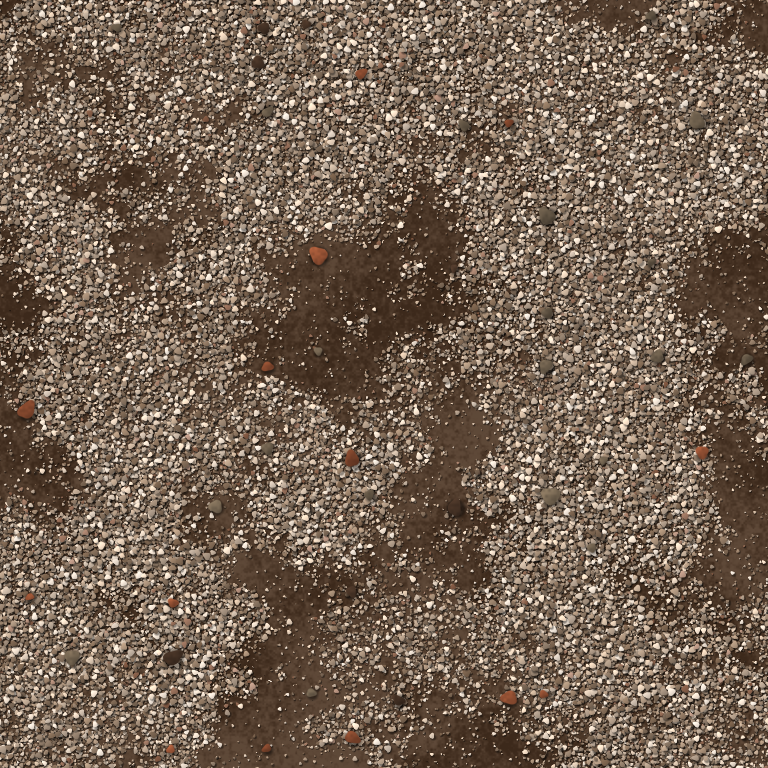
Give the GLSL for this texture, as a WebGL 2 fragment shader.

```glsl
#version 300 es
precision highp float;
// Coarse pale grit scattered in ragged drifts over dark brown soil.
// Fractal noise sets the grit density; four jittered grids of small lumpy
// grains are stacked from fine to coarse, then a few larger pebbles are added.

uniform vec2 u_resolution;
out vec4 fragColor;

const float TAU = 6.2831853;

const int   GRAIN_LAYERS = 4;
const float FINEST_CELLS = 240.0;   // grid cells across the canvas
const float LAYER_RATIO  = 0.77;    // grid coarsening per layer
const vec2  GRAIN_RADIUS = vec2(0.30, 0.55);  // in cells
const float GRAIN_SOFTNESS = 0.0008;
const float GRAIN_SHADOW = 0.42;
const vec2  SHADOW_SHIFT = vec2(0.16, -0.22); // in cells

const float DRIFT_CELLS = 5.0;
const vec2  DRIFT_RANGE = vec2(0.36, 0.60);
const float STRAY_GRAINS = 0.06;    // density left on bare soil

const float PEBBLE_CELLS  = 16.0;
const float PEBBLE_CHANCE = 0.14;
const vec2  PEBBLE_RADIUS = vec2(0.09, 0.21); // in cells

const vec3 SOIL_DARK  = vec3(0.235, 0.160, 0.105);
const vec3 SOIL_LIGHT = vec3(0.370, 0.285, 0.220);
const vec3 GRIT_DIM   = vec3(0.460, 0.380, 0.305);
const vec3 GRIT_MID   = vec3(0.690, 0.610, 0.530);
const vec3 GRIT_PALE  = vec3(0.980, 0.920, 0.850);
const vec3 RUST       = vec3(0.530, 0.290, 0.185);
const vec3 STONE_GREY = vec3(0.410, 0.355, 0.285);
const vec3 STONE_DARK = vec3(0.270, 0.195, 0.145);

// Three random values in 0..1 for an integer cell and a seed
vec3 hash3(vec2 cell, float seed) {
    uvec3 v = uvec3(ivec3(vec3(cell, seed)) + 4096);
    v = v * 1664525u + 1013904223u;
    v.x += v.y * v.z; v.y += v.z * v.x; v.z += v.x * v.y;
    v ^= v >> 16u;
    v.x += v.y * v.z; v.y += v.z * v.x; v.z += v.x * v.y;
    return vec3(v >> 8u) / 16777216.0;
}

float valueNoise(vec2 p, float seed) {
    vec2 i = floor(p), f = fract(p);
    f = f * f * (3.0 - 2.0 * f);
    float low  = mix(hash3(i, seed).x, hash3(i + vec2(1, 0), seed).x, f.x);
    float high = mix(hash3(i + vec2(0, 1), seed).x, hash3(i + vec2(1, 1), seed).x, f.x);
    return mix(low, high, f.y);
}

float fractalNoise(vec2 p, float seed) {
    float sum = 0.0, total = 0.0, weight = 1.0;
    for (int i = 0; i < 5; i++) {
        sum += weight * valueNoise(p, seed + float(i));
        total += weight;
        weight *= 0.7;
        p = mat2(1.68, 1.26, -1.26, 1.68) * p + 3.7;
    }
    return sum / total;
}

// Distance to a turned, flattened and slightly three-cornered stone
float stoneDistance(vec2 q, float radius, vec3 shape) {
    float c = cos(shape.x * TAU), s = sin(shape.x * TAU);
    q = mat2(c, s, -s, c) * q;
    q.y *= 1.0 + 0.5 * shape.y;
    float corner = sin(3.0 * atan(q.y, q.x + 1e-5) + TAU * shape.z);
    return length(q) - radius * (1.0 + 0.13 * corner);
}

vec3 gritColor(float tone, float tint) {
    vec3 color = mix(GRIT_DIM, GRIT_MID, smoothstep(0.0, 0.5, tone));
    color = mix(color, GRIT_PALE, smoothstep(0.45, 0.95, tone));
    color *= mix(vec3(1.03, 0.99, 0.95), vec3(0.98, 1.0, 1.03), tint);
    return mix(color, RUST, 0.5 * step(0.965, tint));
}

// Lays one grid of grains, each with a small cast shadow, over the ground
vec3 addGrains(vec3 ground, vec2 p, float density, int layer, float pixel) {
    float height = float(layer) / float(GRAIN_LAYERS - 1);
    float cells = FINEST_CELLS * pow(LAYER_RATIO, float(layer));
    float amount = density * mix(1.0, 0.55, height);
    float soft = max(0.7 * pixel, GRAIN_SOFTNESS) * cells;
    vec2 g = p * cells + 17.3 * float(layer);
    for (int k = 0; k < 9; k++) {
        vec2 cell = floor(g) + vec2(k % 3 - 1, k / 3 - 1);
        vec3 place = hash3(cell, 20.0 + float(layer));
        if (place.z > amount) continue;
        vec3 shape = hash3(cell, 40.0 + float(layer));
        vec3 look = hash3(cell, 60.0 + float(layer));
        float radius = mix(GRAIN_RADIUS.x, GRAIN_RADIUS.y, look.x);
        radius *= mix(0.6, 1.0, smoothstep(0.0, 0.15, amount - place.z));
        vec2 q = g - cell - 0.5 - 0.8 * (place.xy - 0.5);
        float shade = 1.0 - smoothstep(-0.15, 0.2, length(q - SHADOW_SHIFT) - radius);
        ground *= 1.0 - GRAIN_SHADOW * shade;
        float cover = 1.0 - smoothstep(-soft, soft, stoneDistance(q, radius, shape));
        float light = 1.0 + 0.12 * dot(q, vec2(-0.6, 0.8)) / radius;
        vec3 color = gritColor(look.y * mix(0.8, 1.0, height), look.z) * light;
        ground = mix(ground, color, cover);
    }
    return ground;
}

vec3 addPebbles(vec3 ground, vec2 p, float pixel) {
    vec2 g = p * PEBBLE_CELLS;
    vec2 cell = floor(g);
    vec3 place = hash3(cell, 80.0), shape = hash3(cell, 81.0), look = hash3(cell, 82.0);
    if (place.z > PEBBLE_CHANCE) return ground;
    float radius = mix(PEBBLE_RADIUS.x, PEBBLE_RADIUS.y, look.x * look.x);
    vec2 q = g - cell - 0.5 - 0.4 * (place.xy - 0.5);
    float soft = max(pixel, 0.0012) * PEBBLE_CELLS;
    float shade = 1.0 - smoothstep(-0.04, 0.06, length(q - vec2(0.02, -0.03)) - radius);
    float cover = 1.0 - smoothstep(-soft, soft, stoneDistance(q, radius, shape));
    vec3 color = look.y < 0.45 ? RUST : mix(STONE_DARK, STONE_GREY, step(0.65, look.y));
    color *= 0.85 + 0.3 * look.z + 0.2 * dot(q, vec2(-0.6, 0.8)) / radius;
    color *= 0.9 + 0.2 * valueNoise(p * 260.0, 83.0);
    return mix(ground * (1.0 - 0.45 * shade), color, cover);
}

void main() {
    float pixel = 1.0 / u_resolution.y;
    vec2 p = gl_FragCoord.xy * pixel;

    // Soil with broad tone changes and fine crumbs
    float crumbs = 0.6 * valueNoise(p * 210.0, 90.0) + 0.4 * valueNoise(p * 420.0, 91.0);
    float soilTone = fractalNoise(p * 7.0, 100.0) + 0.5 * (crumbs - 0.5);
    vec3 color = mix(SOIL_DARK, SOIL_LIGHT, smoothstep(0.2, 0.8, soilTone));

    // Grit drifts, fine grains first
    float drift = smoothstep(DRIFT_RANGE.x, DRIFT_RANGE.y, fractalNoise(p * DRIFT_CELLS, 7.0));
    float density = mix(STRAY_GRAINS, 1.0, drift);
    for (int layer = 0; layer < GRAIN_LAYERS; layer++)
        color = addGrains(color, p, density, layer, pixel);

    color = addPebbles(color, p, pixel);
    fragColor = vec4(clamp(color, 0.0, 1.0), 1.0);
}
```
